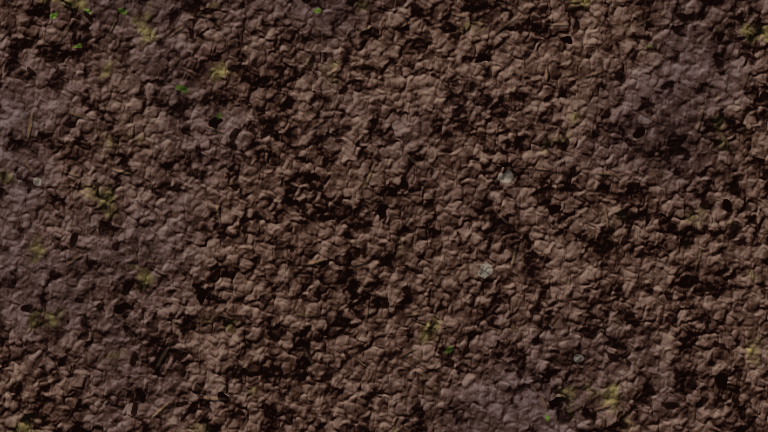
Give the GLSL for this texture, as a WebGL 1 fragment shader.

```glsl
precision highp float;
// Damp crumbly garden soil with pits, straw, pebbles, moss and leaf scraps.
uniform vec2 u_resolution;

#define CLOD_SCALE 24.0
#define CRUMB_SCALE 44.0
#define GRIT_SCALE 92.0
#define LIGHT_STEP vec2(-0.0025, 0.0048)
#define MEAN_TONE 0.275
#define SLOPE_GAIN 1.1
#define HEIGHT_GAIN 0.5
#define PATCH_GAIN 0.14
#define CREVICE_DEPTH 0.15
#define MOSS_AMOUNT 0.6

const vec3 SHADOW = vec3(0.10, 0.05, 0.04);
const vec3 EARTH = vec3(0.23, 0.16, 0.13);
const vec3 CRUMB = vec3(0.33, 0.25, 0.22);
const vec3 DRY = vec3(0.42, 0.34, 0.31);
const vec3 PALE = vec3(0.55, 0.47, 0.42);
const vec3 MOSS = vec3(0.36, 0.33, 0.16);
const vec3 LEAF = vec3(0.32, 0.42, 0.14);

vec2 hash2(vec2 p) {
  vec3 q = fract(p.xyx * vec3(0.1031, 0.1030, 0.0973));
  q += dot(q, q.yzx + 33.33);
  return fract((q.xx + q.yz) * q.zy);
}

float noise(vec2 p) {
  vec2 i = floor(p), f = fract(p);
  f = f * f * (3.0 - 2.0 * f);
  float low = mix(hash2(i).x, hash2(i + vec2(1.0, 0.0)).x, f.x);
  float high = mix(hash2(i + vec2(0.0, 1.0)).x, hash2(i + 1.0).x, f.x);
  return mix(low, high, f.y);
}

float fbm(vec2 p) {
  float sum = 0.0, amp = 0.533;
  for (int i = 0; i < 4; i++) {
    sum += amp * noise(p);
    p = mat2(1.6, 1.2, -1.2, 1.6) * p + 17.3;
    amp *= 0.5;
  }
  return sum;
}

// Loose round grains of mixed size lying on flat ground.
float grains(vec2 p) {
  vec2 cell = floor(p), f = fract(p);
  float top = 0.0;
  for (int y = -1; y <= 1; y++) {
    for (int x = -1; x <= 1; x++) {
      vec2 o = vec2(float(x), float(y));
      vec2 d = o + hash2(cell + o + 7.0) - f;
      float radius = 0.35 + 0.6 * hash2(cell + o + 57.0).y;
      top = max(top, radius * radius - dot(d, d));
    }
  }
  return top - 0.29;
}

// Relief of the ground; firm areas carry flatter grains.
float relief(vec2 p, float firm) {
  vec2 ragged = vec2(noise(p * 64.0), noise(p * 64.0 + 50.0)) - 0.5;
  vec2 q = p + 0.013 * ragged;
  float lumpy = 0.30 * grains(q * CRUMB_SCALE)
              + 0.19 * grains(mat2(0.8, 0.6, -0.6, 0.8) * q * GRIT_SCALE);
  return 0.5 * (fbm(p * CLOD_SCALE) - 0.5) + lumpy * mix(1.15, 0.7, firm);
}

// One rough, turned oval in some grid cells: x is coverage, y a random value.
vec2 scatter(vec2 p, float freq, float chance, vec2 size, float rough) {
  vec2 cell = floor(p * freq);
  vec2 pick = hash2(cell + freq * 13.7);
  vec2 spot = 0.3 + 0.4 * hash2(cell + freq * 5.1 + 90.0);
  vec2 d = (fract(p * freq) - spot) / freq;
  float a = 6.2832 * pick.y, c = cos(a), s = sin(a);
  d = mat2(c, -s, s, c) * d / (size * (0.6 + 0.5 * fract(pick.y * 9.0)));
  float edge = length(d) - 1.0 + rough * (noise(p * 90.0) - 0.5);
  float soft = 0.8 / (u_resolution.y * size.y);
  float cover = 1.0 - smoothstep(-soft, soft, edge);
  return vec2(cover * step(pick.x, chance), fract(pick.y * 31.0));
}

vec3 soilColor(float t) {
  vec3 c = mix(SHADOW, EARTH, clamp((t - 0.10) / 0.13, 0.0, 1.0));
  c = mix(c, CRUMB, clamp((t - 0.23) / 0.10, 0.0, 1.0));
  c = mix(c, DRY, clamp((t - 0.33) / 0.09, 0.0, 1.0));
  c = mix(c, PALE, clamp((t - 0.42) / 0.20, 0.0, 1.0));
  return c * clamp(0.5 + 5.0 * t, 0.5, 1.0);
}

void main() {
  vec2 p = gl_FragCoord.xy / u_resolution.y;
  float firm = smoothstep(0.35, 0.7, fbm(p * 2.6 + 4.0));

  // Lit relief, mild light and dark areas, and ragged shadowed gaps.
  float h = relief(p, firm);
  float slope = h - relief(p + LIGHT_STEP, firm);
  float tone = MEAN_TONE + SLOPE_GAIN * slope + HEIGHT_GAIN * h;
  tone += PATCH_GAIN * (fbm(p * 6.0 + 31.0) - 0.5);
  float gap = fbm(p * 30.0 + 11.0) - 0.5 * h - 0.05 * firm;
  tone -= CREVICE_DEPTH * smoothstep(0.54, 0.68, gap);

  // Dark pits.
  vec2 pit = scatter(p, 5.0, 0.28, vec2(0.017, 0.012), 1.1);
  vec2 crack = scatter(p + 3.0, 8.0, 0.35, vec2(0.016, 0.007), 1.4);
  tone = mix(tone, 0.0, max(pit.x, 0.7 * crack.x));
  vec3 color = soilColor(tone);
  color *= mix(vec3(1.03, 0.99, 0.94), vec3(0.98, 0.98, 1.04), firm);

  // Moss, thickest along the top edge.
  float top = smoothstep(0.85, 1.0, p.y);
  float moss = smoothstep(0.70, 0.84, fbm(p * 12.0 + 70.0) + 0.10 * top);
  color = mix(color, MOSS * (0.2 + 2.8 * max(tone, 0.0)), MOSS_AMOUNT * moss);

  // Straw and root scraps, each with a thin shadow below.
  float shade = 0.5 + 1.8 * clamp(tone, 0.0, 0.4);
  vec2 straw = scatter(p + 9.0, 9.0, 0.30, vec2(0.025, 0.0035), 0.6);
  float under = scatter(p + 9.0 + LIGHT_STEP, 9.0, 0.30, vec2(0.025, 0.0035), 0.6).x;
  color *= 1.0 - 0.5 * under;
  color = mix(color, mix(EARTH * 1.3, vec3(0.50, 0.39, 0.28), straw.y) * shade, 0.8 * straw.x);

  // Pebbles and small green leaves.
  vec2 pebble = scatter(p + 5.0, 4.0, 0.10, vec2(0.019, 0.015), 0.6);
  color = mix(color, PALE * vec3(0.92, 1.0, 1.0) * shade, 0.85 * pebble.x);
  vec2 leaf = scatter(p + 2.0, 13.0, 0.01 + 0.25 * top, vec2(0.013, 0.007), 0.7);
  color = mix(color, LEAF * (0.6 + 0.6 * leaf.y) * shade, 0.85 * leaf.x);

  gl_FragColor = vec4(color, 1.0);
}
```
